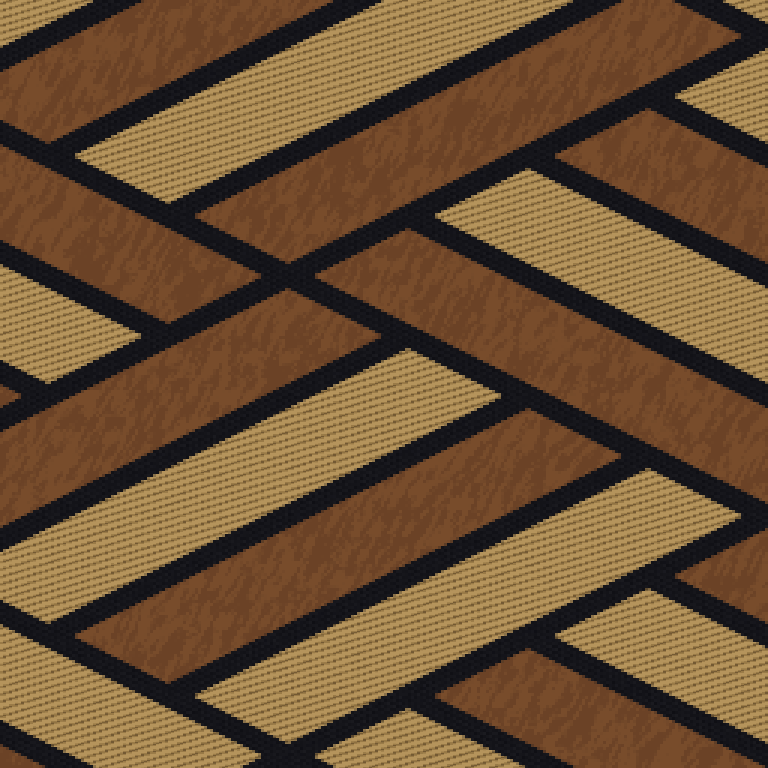
This pattern is drawn by a three.js fragment shader. Its source:

```glsl
varying vec2 vUv;

float hash(vec2 p) {
  return fract(sin(dot(p, vec2(127.1, 311.7))) * 43758.5453);
}

float noise(vec2 p) {
  vec2 cell = floor(p);
  vec2 f = smoothstep(0.0, 1.0, fract(p));
  return mix(mix(hash(cell), hash(cell + vec2(1.0, 0.0)), f.x),
             mix(hash(cell + vec2(0.0, 1.0)), hash(cell + 1.0), f.x), f.y);
}

// Ribbed straw: broken dark rows that climb gently to the right
vec3 strawColor(vec2 stitch, float height) {
  float row = fract((height * 512.0 - stitch.x * 0.6) / 4.9);
  float groove = abs(row - 0.5) * 2.0;
  groove += (mod(stitch.x, 2.0) - 0.5) * 0.2 + (hash(stitch) - 0.5) * 0.16;
  vec3 color = mix(vec3(0.71, 0.58, 0.36), vec3(0.60, 0.48, 0.28), smoothstep(0.46, 0.62, groove));
  return mix(color, vec3(0.45, 0.35, 0.20), smoothstep(0.82, 0.96, groove));
}

// Brown cloth: short, steep, faint streaks
vec3 clothColor(vec2 stitch) {
  float streak = noise(vec2(stitch.x - stitch.y * 0.5, stitch.y * 0.35) * 0.65);
  streak += (hash(stitch) - 0.5) * 0.3;
  return mix(vec3(0.42, 0.26, 0.15), vec3(0.47, 0.30, 0.17), smoothstep(0.38, 0.62, streak));
}

// Dark seam with a fine diagonal weave
vec3 seamColor(vec2 stitch) {
  float weave = mod(stitch.x + stitch.y * 2.0, 4.0) / 3.0;
  return vec3(0.08, 0.08, 0.10) + (weave - 0.5) * 0.025 + (hash(stitch) - 0.5) * 0.02;
}

void main() {
  vec2 stitch = floor(vUv * 256.0);
  vec2 uv = (stitch + 0.5) / 256.0;

  // Slanted axes, one unit per strip; each block holds four strips
  float drop = 2.0 - 2.0 * uv.y;
  vec2 grid = vec2(uv.x + drop, uv.x - drop) * 3.2 + vec2(0.5, 1.1);
  vec2 block = floor(grid / 4.0);
  vec2 local = grid - block * 4.0;

  // Strips turn direction in every other block
  if (mod(block.x + block.y, 2.0) > 0.5) local = local.yx;
  float across = fract(local.x);
  float edge = min(min(across, 1.0 - across), min(local.y, 4.0 - local.y));

  // Straw and cloth alternate
  float isCloth = mod(floor(local.x) + block.x, 2.0);
  vec3 strip = mix(strawColor(stitch, vUv.y), clothColor(stitch), isCloth);
  vec3 color = mix(seamColor(stitch), strip, smoothstep(0.093, 0.113, edge));
  gl_FragColor = vec4(color, 1.0);
}
```
